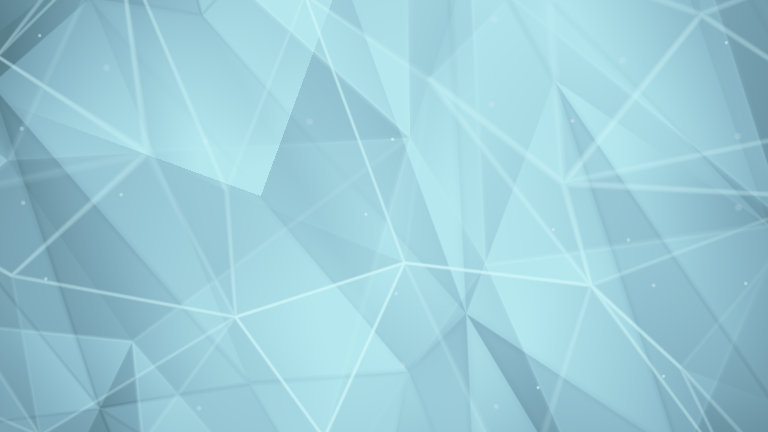
Write a WebGL 1 fragment shader that draws this background.

```glsl
precision highp float;

uniform vec2 u_resolution;

#define DEEP vec3(0.35, 0.50, 0.55)
#define PALE vec3(0.69, 0.89, 0.92)
#define GLOW vec3(0.82, 0.97, 0.98)
#define BASE_TONE 0.88
#define VIGNETTE 0.74
#define JITTER 0.72
#define SHARP_WIDTH 0.0058
#define SOFT_WIDTH 0.022
#define FACET_EDGE 0.0025
#define FACET_SLOPE 0.7
#define DOT_CELL 0.2

float hash(vec2 c) {
    return fract(sin(dot(c, vec2(127.1, 311.7))) * 43758.5);
}

vec2 hash2(vec2 c) {
    return vec2(hash(c), hash(c + 17.3));
}

float gradientNoise(vec2 p) {
    vec2 i = floor(p), f = p - i;
    vec2 u = f * f * f * (f * (f * 6.0 - 15.0) + 10.0);
    vec4 corner;
    corner.x = dot(hash2(i) * 2.0 - 1.0, f);
    corner.y = dot(hash2(i + vec2(1, 0)) * 2.0 - 1.0, f - vec2(1, 0));
    corner.z = dot(hash2(i + vec2(0, 1)) * 2.0 - 1.0, f - vec2(0, 1));
    corner.w = dot(hash2(i + 1.0) * 2.0 - 1.0, f - 1.0);
    vec2 rows = mix(corner.xz, corner.yw, u.x);
    return mix(rows.x, rows.y, u.y);
}

vec2 rotate(vec2 p, float angle) {
    float c = cos(angle), s = sin(angle);
    return vec2(c * p.x - s * p.y, s * p.x + c * p.y);
}

// Jittered grid point: position in xy, line half-width in z
vec3 meshVertex(vec2 c, vec2 cell, float seed) {
    vec2 position = (c + JITTER * (hash2(c + seed) - 0.5)) * cell;
    float blur = hash(c + seed + 5.7);
    return vec3(position, mix(SHARP_WIDTH, SOFT_WIDTH, blur * blur * blur));
}

// Signed distance to the line through a and b, positive on the left
float side(vec2 p, vec2 a, vec2 b) {
    vec2 ab = b - a, ap = p - a;
    return (ab.x * ap.y - ab.y * ap.x) / length(ab);
}

// Tapered strand that fades as it goes out of focus
float strand(vec2 p, vec3 a, vec3 b) {
    vec2 ab = b.xy - a.xy;
    float t = clamp(dot(p - a.xy, ab) / dot(ab, ab), 0.0, 1.0);
    float width = mix(a.z, b.z, t);
    float d = length(p - a.xy - ab * t);
    return (1.0 - smoothstep(0.1 * width, width, d)) * SHARP_WIDTH / width;
}

// Tone offset of one triangle, with a slope away from its first edge
float facet(vec2 p, vec2 a, vec2 b, vec2 c, float tint) {
    float height = side(c, a, b);
    float facing = sign(height);
    float s = side(p, a, b) * facing;
    float inside = min(s, min(side(p, b, c), side(p, c, a)) * facing);
    float slope = FACET_SLOPE * (s / max(abs(height), 0.05) - 0.35);
    return (tint - 0.5 + slope) * smoothstep(-FACET_EDGE, FACET_EDGE, inside);
}

// Triangle mesh: x is the facet tone, y the strand brightness
vec2 mesh(vec2 p, vec2 cell, float angle, float seed) {
    p = rotate(p, angle);
    vec2 home = floor(p / cell);
    vec2 result = vec2(0.0);
    for (int j = -1; j <= 1; j++) {
        for (int i = -1; i <= 1; i++) {
            vec2 c = home + vec2(float(i), float(j));
            vec3 a = meshVertex(c, cell, seed);
            vec3 b = meshVertex(c + vec2(1, 0), cell, seed);
            vec3 d = meshVertex(c + 1.0, cell, seed);
            vec3 e = meshVertex(c + vec2(0, 1), cell, seed);
            vec2 tint = hash2(c + seed + 31.1);
            vec2 strength = smoothstep(0.1, 0.8, hash2(c + seed + 47.9));
            float line = max(strand(p, a, b) * strength.x, strand(p, a, e) * strength.y);

            // Choose which way the quad is split
            bool flip = hash(c + seed + 63.7) > 0.5;
            vec3 q0 = flip ? b : a, q1 = flip ? d : b;
            vec3 q2 = flip ? e : d, q3 = flip ? a : e;
            line = max(line, strand(p, q0, q2) * mix(0.3, 1.0, tint.x));
            result.x += facet(p, q0.xy, q1.xy, q2.xy, tint.x);
            result.x += facet(p, q2.xy, q3.xy, q0.xy, tint.y);
            result.y = max(result.y, line);
        }
    }
    return result;
}

// Scattered out-of-focus specks, larger ones fainter
float specks(vec2 p) {
    vec2 c = floor(p / DOT_CELL);
    vec2 centre = (c + 0.2 + 0.6 * hash2(c + 3.3)) * DOT_CELL;
    float size = hash(c + 71.3);
    float radius = mix(0.005, 0.014, size * size);
    float disc = 1.0 - smoothstep(0.4 * radius, radius, length(p - centre));
    return disc * mix(0.8, 0.12, sqrt(size)) * step(0.4, hash(c + 90.1));
}

void main() {
    vec2 p = gl_FragCoord.xy / u_resolution.y;
    vec2 q = gl_FragCoord.xy / u_resolution * 2.0 - 1.0;

    vec2 front = mesh(p, vec2(0.38, 0.36), 0.35, 11.0);
    vec2 shards = mesh(p, vec2(0.30, 0.85), -0.38, 140.0);
    vec2 broad = mesh(p, vec2(0.62, 0.55), 0.9, 230.0);

    // Uneven light, darker toward the sides and lower corners
    float haze = gradientNoise(p * 1.7 + 4.0);
    float rim = smoothstep(0.45, 1.25, length((q - vec2(0.0, 0.2)) * vec2(0.95, 0.5)));
    float tone = BASE_TONE + 0.1 * haze - VIGNETTE * rim * (1.0 + 0.6 * haze);
    tone += 0.12 * front.x + 0.23 * shards.x + 0.22 * broad.x;
    tone -= 0.16 * shards.y;
    tone = clamp(tone, 0.0, 1.05);

    vec3 color = mix(DEEP, PALE, tone) + vec3(0.0, 0.02, 0.11) * tone * (1.0 - tone);
    float glow = max(0.9 * front.y, 0.3 * broad.y) * (1.0 - 0.45 * rim);
    color = mix(color, GLOW, glow);
    color = mix(color, vec3(0.90, 0.94, 0.96), specks(p));
    gl_FragColor = vec4(color, 1.0);
}
```
